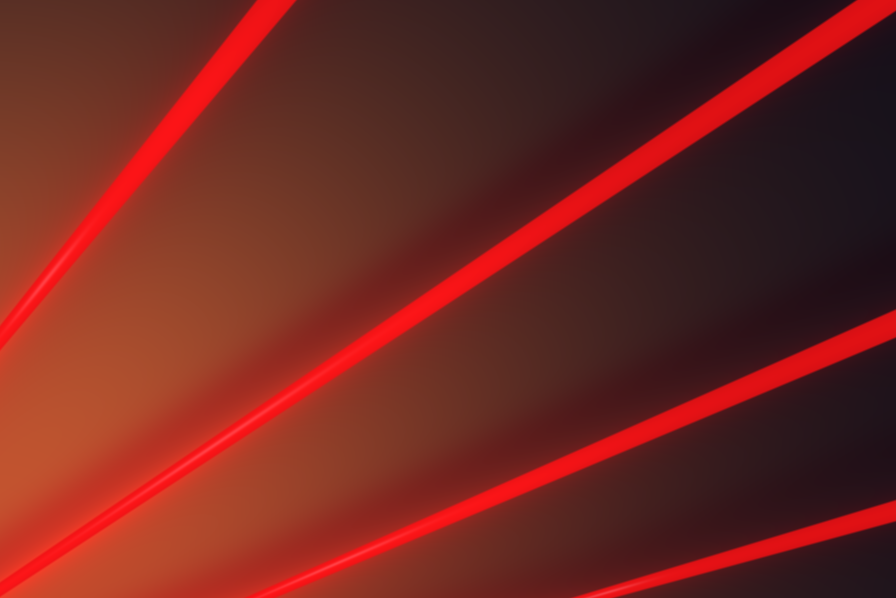
A WebGL 2 fragment shader for this background:

```glsl
#version 300 es
precision highp float;
// Four widening red light beams over a warm glow that fades into a dark corner.

#define ASPECT 1.5
#define GLOW_CENTER vec2(0.0, 0.08)
#define GLOW_RADIUS 0.975
#define DARK_COLOR vec3(0.055, 0.058, 0.105)
#define WARM_COLOR vec3(0.77, 0.37, 0.20)
#define BEAM_NEAR vec3(0.99, 0.08, 0.09)
#define BEAM_FAR vec3(0.88, 0.065, 0.08)
#define SHEEN_COLOR vec3(0.02, 0.17, 0.18)
#define HALO_COLOR vec3(0.20, 0.0, 0.0)
#define HALO_SIZE 0.022
#define EDGE_SOFTNESS 0.0025

uniform vec2 u_resolution;
out vec4 fragColor;

// Start and end of each beam axis, in canvas heights
const vec4 AXES[4] = vec4[4](
  vec4(0.0, 0.434, 0.463, 1.0),
  vec4(0.0, 0.014, 1.5, 1.013),
  vec4(0.434, 0.0, 1.5, 0.459),
  vec4(0.990, 0.0, 1.5, 0.146));

// Start half width, end half width, sheen position, shadow strength
const vec4 SHAPES[4] = vec4[4](
  vec4(0.013, 0.0255, 0.17, 0.0),
  vec4(0.010, 0.0260, 0.24, 1.0),
  vec4(0.010, 0.0215, 0.12, 1.0),
  vec4(0.0095, 0.017, 0.05, 0.7));

float bell(float x, float width) {
  x /= width;
  return exp(-x * x);
}

// Beam space: x runs 0 to 1 along the axis, y is the signed distance above it
vec2 beamSpace(vec2 p, vec4 axis) {
  vec2 along = axis.zw - axis.xy;
  vec2 rel = p - axis.xy;
  float len = length(along);
  return vec2(dot(rel, along) / (len * len),
              (along.x * rel.y - along.y * rel.x) / len);
}

void main() {
  vec2 p = gl_FragCoord.xy / u_resolution * vec2(ASPECT, 1.0);
  float soft = max(EDGE_SOFTNESS, 0.75 / u_resolution.y);

  // Warm radial glow
  float glow = bell(length(p - GLOW_CENTER), GLOW_RADIUS);
  vec3 color = mix(DARK_COLOR, WARM_COLOR, glow);

  // Deep red bands above the beams and halos around them
  for (int i = 0; i < 4; i++) {
    vec2 b = beamSpace(p, AXES[i]);
    float t = clamp(b.x, 0.0, 1.0);
    float halfWidth = mix(SHAPES[i].x, SHAPES[i].y, t);
    float band = bell(b.y - mix(0.045, 0.10, t), 0.045) * SHAPES[i].w;
    color *= mix(vec3(1.0), vec3(0.98, 0.70, 0.82), band);
    float outside = max(abs(b.y) - halfWidth, 0.0);
    float halo = exp(-outside / HALO_SIZE);
    float wideHalo = exp(-outside / (4.0 * HALO_SIZE));
    color *= 1.0 - vec3(0.0, 0.25, 0.15) * wideHalo;
    color += HALO_COLOR * halo * (0.4 + 0.6 * glow);
  }

  // Beam bodies with a thin sheen near their narrow ends
  for (int i = 0; i < 4; i++) {
    vec2 b = beamSpace(p, AXES[i]);
    float halfWidth = mix(SHAPES[i].x, SHAPES[i].y, clamp(b.x, -0.1, 1.1));
    float across = b.y / halfWidth;
    vec3 body = mix(BEAM_FAR, BEAM_NEAR, smoothstep(0.1, 0.55, glow));
    body *= 1.0 - 0.06 * across * across;
    body += SHEEN_COLOR * bell(b.x - SHAPES[i].z, 0.12) * bell(across - 0.15, 0.25);
    float cover = 1.0 - smoothstep(-soft, soft, abs(b.y) - halfWidth);
    color = mix(color, body, cover);
  }

  fragColor = vec4(clamp(color, 0.0, 1.0), 1.0);
}
```
